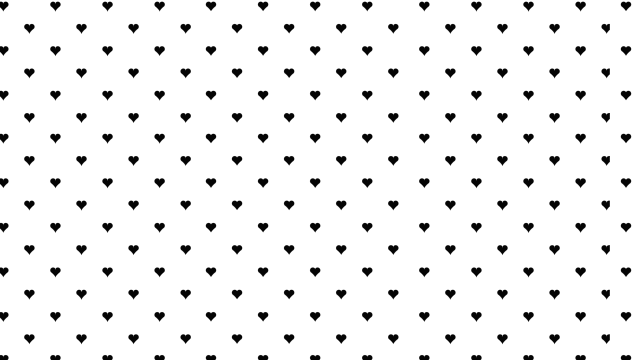
Write a WebGL 2 fragment shader that draws this pattern.

```glsl
#version 300 es
precision highp float;

uniform vec2 u_resolution;
out vec4 fragColor;

// Lengths are in canvas heights
const vec3 PAPER = vec3(1.0);
const vec3 INK = vec3(0.015);
const vec2 PITCH = vec2(0.1447, 0.1238);
const float HEART_SIZE = 0.01435;                           // half width of a heart
const vec3 SEAMS = vec3(0.551, 1.134, 1.694);               // joins between panels
const vec4 PANEL_X = vec4(0.0093, 0.5861, 1.1787, 1.7389);  // first column of each panel
const float BAND_TOP = 0.354;
const float BAND_HEIGHT = 0.6146;
const float FIRST_ROW = 0.0306;                             // below the top of a band
const float EDGE = 0.7;                                     // edge softness in pixels

// Heart shape, for a half width of 1
const vec2 LOBE = vec2(0.46, 0.36);
const float LOBE_RADIUS = 0.54;
const vec2 TIP = vec2(0.0, -0.92);
const float BODY_TOP = 0.5;
const float SIDE_BOW = 0.05;
const float PI = 3.14159;

float heartDistance(vec2 p) {
    p.x = abs(p.x);
    float lobe = length(p - LOBE) - LOBE_RADIUS;

    // Side running from the tip, tangent to the lobe
    vec2 axis = LOBE - TIP;
    float reach = sqrt(dot(axis, axis) - LOBE_RADIUS * LOBE_RADIUS);
    float angle = atan(axis.x, axis.y) + atan(LOBE_RADIUS, reach);
    vec2 along = vec2(sin(angle), cos(angle));
    vec2 outward = vec2(along.y, -along.x);

    vec2 q = p - TIP;
    float s = dot(q, along);
    float side = dot(q, outward) + SIDE_BOW * sin(PI * clamp(s / reach, 0.0, 1.0));
    float body = max(max(side, s - reach), p.y - BODY_TOP);
    return min(lobe, body);
}

// Column origin of the panel that holds x
float panelOrigin(float x) {
    vec3 passed = step(SEAMS, vec3(x));
    return PANEL_X.x + dot(passed, PANEL_X.yzw - PANEL_X.xyz);
}

void main() {
    vec2 p = gl_FragCoord.xy / u_resolution.y;

    // Position inside the panel and band, in lattice cells
    float down = mod(1.0 - p.y - BAND_TOP, BAND_HEIGHT) - FIRST_ROW;
    vec2 cell = vec2(p.x - panelOrigin(p.x), down) / PITCH;

    // Two staggered lattices
    vec2 toHeart = vec2(PITCH.x, -PITCH.y) / HEART_SIZE;
    float mainRow = heartDistance((fract(cell + 0.5) - 0.5) * toHeart);
    float offsetRow = heartDistance((fract(cell) - 0.5) * toHeart);
    float dist = min(mainRow, offsetRow);

    // Hearts are trimmed at the seams
    vec3 gap = abs(p.x - SEAMS);
    dist = max(dist, -min(gap.x, min(gap.y, gap.z)) / HEART_SIZE);

    float pixels = dist * HEART_SIZE * u_resolution.y;
    float ink = 1.0 - smoothstep(-EDGE, EDGE, pixels);
    fragColor = vec4(mix(PAPER, INK, ink), 1.0);
}
```
